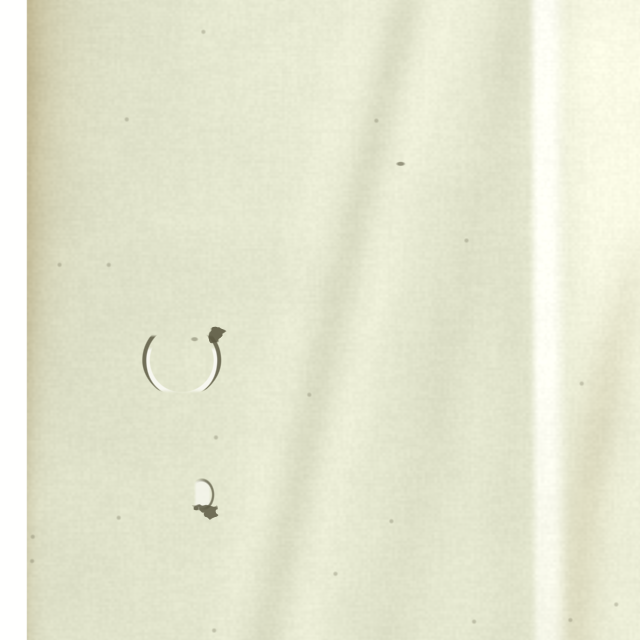
Write a WebGL 1 fragment shader that draws this texture.

```glsl
precision highp float;
// Aged cream paper with soft folds, a bright vertical ridge and two staple holes.
uniform vec2 u_resolution;

const vec3 MARGIN = vec3(1.0, 1.0, 0.995);
const vec3 CREAM = vec3(0.895, 0.905, 0.812);
const vec3 LIGHT_CREAM = vec3(0.985, 0.985, 0.905);
const vec3 SHADE = vec3(0.815, 0.82, 0.72);
const vec3 TAN = vec3(0.72, 0.67, 0.51);
const vec3 RIDGE = vec3(1.0, 1.0, 0.965);
const vec3 RUST = vec3(0.36, 0.35, 0.26);
const vec3 METAL = vec3(0.97, 0.97, 0.94);

float hash(vec2 p) {
  vec3 q = fract(vec3(p.xyx) * 0.1031);
  q += dot(q, q.yzx + 33.33);
  return fract((q.x + q.y) * q.z);
}

float noise(vec2 p) {
  vec2 cell = floor(p);
  vec2 f = fract(p);
  f = f * f * (3.0 - 2.0 * f);
  return mix(mix(hash(cell), hash(cell + vec2(1.0, 0.0)), f.x),
             mix(hash(cell + vec2(0.0, 1.0)), hash(cell + 1.0), f.x), f.y);
}

float fbm(vec2 p) {
  float sum = 0.0;
  float weight = 0.5;
  for (int i = 0; i < 4; i++) {
    sum += weight * noise(p);
    p = p * 2.03 + 17.1;
    weight *= 0.5;
  }
  return sum;
}

float bell(float d, float width) {
  return exp(-d * d / (width * width));
}

// Coverage where the distance is negative, with a soft edge.
float fill(float d, float soft) {
  return 1.0 - smoothstep(-soft, soft, d);
}

float band(float v, float low, float high, float soft) {
  return smoothstep(low - soft, low + soft, v) * (1.0 - smoothstep(high - soft, high + soft, v));
}

// Approximate distance to an ellipse.
float ellipse(vec2 p, vec2 radius) {
  return (length(p / radius) - 1.0) * min(radius.x, radius.y);
}

// Broad tone, slanted folds and the vertical ridge.
vec3 foldedPaper(vec2 p) {
  float x = p.x;
  float y = p.y;
  vec3 col = mix(CREAM, SHADE, 0.28 * (1.0 - smoothstep(0.08, 0.48, x)));
  col = mix(col, LIGHT_CREAM, 0.32 * smoothstep(0.45, 1.0, y) * smoothstep(0.25, 0.7, x));
  col = mix(col, LIGHT_CREAM, smoothstep(0.84, 0.94, x) * mix(0.3, 0.85, smoothstep(0.1, 0.8, y)));

  float fold = x - (0.415 + 0.2 * y + 0.022 * y * y);
  col = mix(col, SHADE, 0.55 * bell(fold, 0.03));
  col = mix(col, LIGHT_CREAM, 0.3 * bell(fold - 0.06, 0.035));
  col = mix(col, LIGHT_CREAM, 0.22 * bell(fold + 0.065, 0.035));

  float faintFold = x - (0.61 + 0.2 * y);
  col = mix(col, SHADE, 0.32 * bell(faintFold, 0.045));
  col = mix(col, SHADE, 0.22 * bell(x - 0.8, 0.035));

  float lowFold = x - (0.9 + 0.03 * y + 0.22 * y * y);
  col = mix(col, vec3(0.85, 0.84, 0.73), 0.75 * bell(lowFold, 0.035) * (1.0 - smoothstep(0.3, 0.75, y)));

  float ridge = x - (0.853 + 0.004 * (1.0 - y));
  float ridgeMask = smoothstep(-0.03, -0.012, ridge) * (1.0 - smoothstep(0.004, 0.038, ridge));
  col = mix(col, RIDGE, ridgeMask * mix(0.65, 0.95, smoothstep(0.0, 0.5, y)));

  float edge = x - 0.042;
  float stain = exp(-edge / mix(0.012, 0.045, smoothstep(0.1, 1.0, y)));
  return mix(col, TAN, clamp(stain, 0.0, 1.0) * mix(0.4, 0.8, smoothstep(0.1, 0.8, y)));
}

// Sparse tiny flecks on a jittered grid.
float flecks(vec2 p) {
  vec2 cell = floor(p * 14.0);
  vec2 jitter = 0.2 + 0.6 * vec2(hash(cell + 3.7), hash(cell + 9.2));
  float d = length(fract(p * 14.0) - jitter) / 14.0;
  return step(0.9, hash(cell + 41.0)) * fill(d - 0.003, 0.002);
}

// Torn hole at the top with a curved wire hanging below.
vec3 upperStaple(vec3 col, vec2 p, float soft) {
  float arc = length(p - vec2(0.284, 0.437)) - 0.0585;
  float taper = 0.0026 * smoothstep(0.385, 0.435, p.y) + 0.0005;
  col = mix(col, METAL, fill(abs(arc + 0.005) - 0.0036, soft) * band(p.y, 0.389, 0.455, 0.004));
  col = mix(col, RUST, 0.85 * fill(abs(arc) - taper, soft) * band(p.y, 0.39, 0.475, 0.003));
  float rough = 0.007 * (noise(p * 170.0) - 0.5);
  float hole = min(ellipse(p - vec2(0.336, 0.476), vec2(0.012, 0.011)),
                   ellipse(p - vec2(0.343, 0.483), vec2(0.008, 0.006)));
  col = mix(col, RUST, 0.9 * fill(hole + rough, soft));
  return mix(col, RUST, 0.4 * fill(ellipse(p - vec2(0.304, 0.47), vec2(0.005, 0.003)), soft));
}

// Small wire loop ending in a torn hole.
vec3 lowerStaple(vec3 col, vec2 p, float soft) {
  float loop = ellipse(p - vec2(0.315, 0.227), vec2(0.018, 0.023));
  col = mix(col, METAL, 0.75 * fill(loop, soft) * band(p.x, 0.305, 0.328, 0.003));
  float wire = fill(abs(loop) - 0.0017, soft) * smoothstep(0.303, 0.325, p.x);
  col = mix(col, RUST, 0.75 * wire * smoothstep(0.2, 0.208, p.y));
  float rough = 0.006 * (noise(p * 180.0 + 8.0) - 0.5);
  float hole = min(ellipse(p - vec2(0.32, 0.205), vec2(0.017, 0.006)),
                   ellipse(p - vec2(0.329, 0.198), vec2(0.01, 0.008)));
  return mix(col, RUST, 0.85 * fill(hole + rough, soft));
}

void main() {
  vec2 p = gl_FragCoord.xy / u_resolution;
  float soft = max(0.0014, 0.8 / u_resolution.y);
  vec3 col = foldedPaper(p);

  // Mottling, fibre grain and a faint woven texture.
  float grain = 0.035 * (fbm(p * 9.0) - 0.47) + 0.026 * (noise(p * 210.0) - 0.5);
  grain += 0.012 * (noise(p * vec2(35.0, 300.0)) - 0.5) + 0.01 * (noise(p * vec2(260.0, 20.0)) - 0.5);
  col += grain;

  col = mix(col, RUST, 0.28 * flecks(p));
  col = mix(col, RUST, 0.6 * fill(ellipse(p - vec2(0.626, 0.744), vec2(0.006, 0.003)), soft));
  col = upperStaple(col, p, soft);
  col = lowerStaple(col, p, soft);

  col = mix(MARGIN, col, smoothstep(0.042 - soft, 0.042 + soft, p.x));
  gl_FragColor = vec4(clamp(col, 0.0, 1.0), 1.0);
}
```
